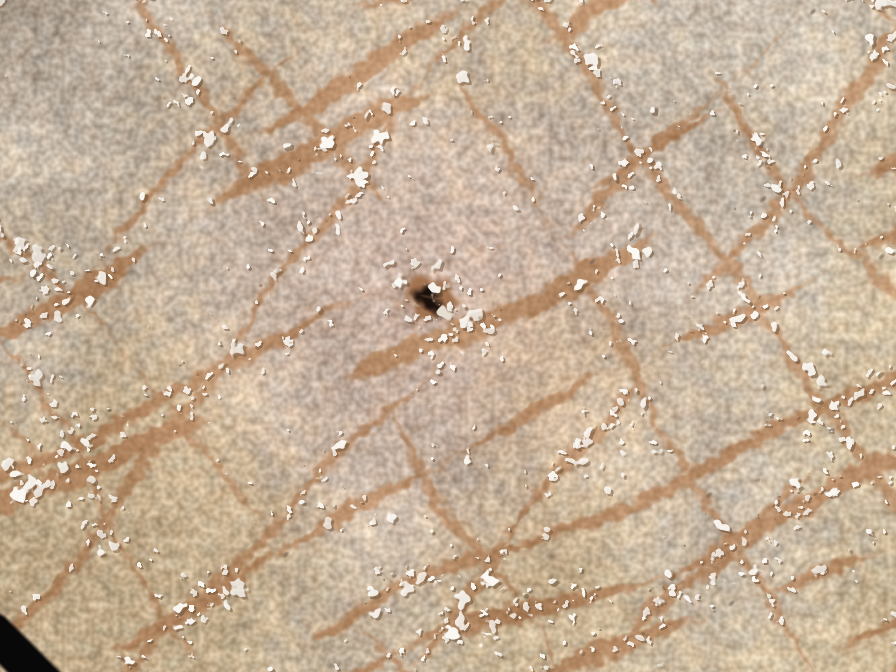
A Shadertoy shader for this texture:

```glsl
vec2 hash2(vec2 c) {
    vec3 h = fract(c.xyx * vec3(.1031, .1030, .0973));
    h += dot(h, h.yzx + 33.33);
    return fract((h.xx + h.yz) * h.zy);
}

float corner(vec2 cell, vec2 toPoint) {
    float a = 6.2832 * hash2(cell).x;
    return dot(vec2(cos(a), sin(a)), toPoint);
}

float gradientNoise(vec2 p) {
    vec2 i = floor(p), f = p - i, e = vec2(1, 0);
    vec2 s = f * f * f * (f * (f * 6. - 15.) + 10.);
    return mix(mix(corner(i, f), corner(i + e, f - e), s.x),
               mix(corner(i + e.yx, f - e.yx), corner(i + 1., f - 1.), s.x), s.y);
}

float capsule(vec2 p, vec2 a, vec2 b) {
    vec2 d = b - a;
    return length(p - a - d * clamp(dot(p - a, d) / dot(d, d), 0., 1.));
}

// A family of nearly parallel, tapering creases: x = fill, y = closeness
vec2 creases(vec2 p, float angle, float spacing, float halfWidth, float seed) {
    vec2 result = vec2(0);
    float ragged = .012 * gradientNoise(p * 22.) + .008 * gradientNoise(p * 55.);
    float fray = .006 * gradientNoise(p * 75. + seed);
    for (int i = -6; i <= 6; i++) {
        float row = float(i);
        vec2 h = hash2(vec2(row + 20., seed));
        float a = angle + (h.x - .5) * .3;
        vec2 dir = vec2(cos(a), sin(a)), r = p - vec2(.667, .5);
        float along = dot(r, dir);
        float across = dot(r, vec2(-dir.y, dir.x)) - (row + (h.y - .5) * .7) * spacing;
        across += .05 * gradientNoise(vec2(along * 3., row * 7.3 + seed)) + ragged;
        float strength = smoothstep(-.25, .2,
            gradientNoise(vec2(along * 3.2 + h.x * 20., row * 3.7 + seed)));
        float w = halfWidth * strength * (.6 + .8 * h.y) + fray;
        float fill = 1. - smoothstep(w - .005, w + .005, abs(across));
        result = max(result, vec2(fill * smoothstep(0., .5, strength),
                                  strength * exp(-abs(across) / .02)));
    }
    return result;
}

// Scattered wet highlights, larger where wetness is high
float glints(vec2 p, float size, float wetness, float seed) {
    vec2 q = p / size, cell = floor(q);
    float wobble = .45 * gradientNoise(q * 2.7 + seed), amount = 0.;
    for (int j = 0; j < 9; j++) {
        vec2 c = cell + vec2(j % 3 - 1, j / 3 - 1);
        vec2 h = hash2(c + seed), k = hash2(c + seed + 31.7);
        float a = k.x * 3.14, rarity = fract(k.x * 17.3 + h.y * 5.1);
        vec2 d = mat2(cos(a), sin(a), -sin(a), cos(a)) * (q - c - h);
        d.y *= 1. + 1.4 * k.y;
        float radius = .48 * smoothstep(.97 - .95 * wetness, 1.06, rarity);
        float blob = 1. - smoothstep(radius - .1, radius + .06, length(d) + wobble);
        amount = max(amount, blob * smoothstep(.04, .14, radius) * (.75 + .25 * h.x));
    }
    return amount;
}

void mainImage(out vec4 fragColor, in vec2 fragCoord) {
    vec2 p = fragCoord / iResolution.y;

    // Mottled skin, cooler above and warmer below
    float mottle = gradientNoise(p * 26.), patches = gradientNoise(p * 4.5 + 7.);
    float warmth = gradientNoise(p * 2.6 + 4.) + .4 * mottle + .6 * (.4 - p.y);
    vec3 color = mix(vec3(.795, .75, .69), vec3(.825, .75, .625), smoothstep(-.4, .4, warmth));
    float grain = .13 * gradientNoise(p * 65.) + .14 * gradientNoise(p * 125.);
    color += grain + .08 * mottle + .1 * patches + .06 * gradientNoise(p * 11.);
    color += vec3(.025, -.005, -.025) * gradientNoise(p * 40. + 9.);

    // Shaded corners on the left
    float shade = exp(-3. * length(p)) + .8 * exp(-4. * length(p - vec2(0, 1)));
    color -= vec3(.14, .15, .15) * shade;

    // Pink flush around the pore
    vec2 pore = p - vec2(.64, .552);
    float poreGlow = dot(pore, pore);
    color += vec3(.02, -.025, -.02) * exp(-poreGlow * 9.);

    // Broad rising creases, steeper branches and thin falling ones
    vec2 broad = creases(p, .48, .14, .0145, 3.7), thin = creases(p, -.95, .17, .006, 11.3);
    vec2 branch = creases(p, .8, .27, .009, 23.9);
    float fill = max(max(broad.x, .85 * thin.x), .9 * branch.x);
    float halo = max(max(broad.y, .85 * thin.y), .85 * branch.y);
    vec3 furrow = vec3(.715, .54, .395) + .5 * grain + .12 * patches - .08 * shade;
    color = mix(color, vec3(.78, .65, .52) + grain, .3 * halo);
    color = mix(color, furrow, .92 * fill);

    // A few small dark specks
    for (int i = 0; i < 9; i++) {
        vec2 d = p - hash2(vec2(i, 57.)) * vec2(1.333, 1.);
        float speck = length(vec2(d.x + d.y, 1.8 * (d.x - d.y)));
        color = mix(color, vec3(.42, .36, .32), .6 * (1. - smoothstep(.002, .012, speck)));
    }

    // Pore with a brown rim and a dark bent opening
    float rim = length(pore * vec2(1., 1.15)) + .025 * gradientNoise(p * 35.);
    color = mix(color, vec3(.6, .4, .25), .85 * (1. - smoothstep(.026, .048, rim)));
    float hole = min(capsule(pore, vec2(-.016, .01), vec2(.003, .013)),
                     capsule(pore, vec2(-.016, .008), vec2(.016, -.014)));
    hole += .008 * gradientNoise(p * 60.);
    color = mix(color, vec3(.1, .06, .04), 1. - smoothstep(.002, .014, hole));

    // Highlights with brown shadows along one side
    float cluster = smoothstep(-.3, .2, gradientNoise(p * 6. + 2.));
    float wetness = clamp(halo * cluster + .6 * exp(-poreGlow * 200.), 0., 1.);
    vec2 shift = vec2(-.004, .004);
    float shadow = max(glints(p + shift, .027, wetness, 5.),
                       glints(p + shift * .7, .015, wetness, 83.));
    float shine = max(glints(p, .027, wetness, 5.), glints(p, .015, wetness, 83.));
    color = mix(color, vec3(.42, .31, .21), .6 * shadow);
    color = mix(color, vec3(.99, .98, .96), shine);
    float wetSpot = length((pore - vec2(.02, -.018)) * vec2(1., 1.3));
    wetSpot += .016 * gradientNoise(p * 80.);
    color = mix(color, vec3(.9, .87, .82), 1. - smoothstep(.007, .014, wetSpot));

    // Dark rod entering at the lower left
    float rod = capsule(p, vec2(-.01, .06), vec2(.08, -.03));
    color = mix(color, vec3(.03, .03, .035), 1. - smoothstep(.024, .032, rod));
    fragColor = vec4(clamp(color, 0., 1.), 1.);
}
```
